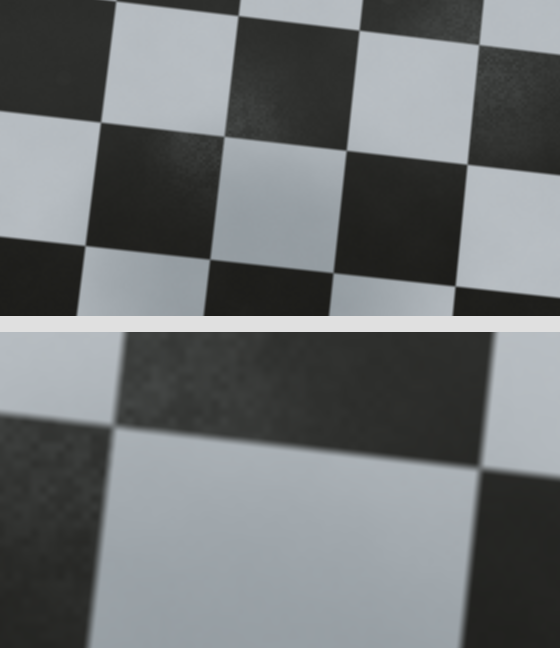
Top: the whole. Bottom: its middle third, enlarged.
Write a Shadertoy shader that draws this pattern.

```glsl
// A tilted checkerboard of dark and pale glossy squares in mild perspective.
// The canvas is mapped back onto the board plane, squares come from parity with
// soft edges, then uneven lighting, grainy glare and faint smudges are added.

#define BOARD_ORIGIN vec2(0.7106, 0.5671)
#define BOARD_AXES mat2(0.3887, -0.0447, 0.0449, 0.3854)
#define PERSPECTIVE vec2(0.0055, 0.009)
#define EDGE_SOFTNESS 0.017
#define PALE_LIT vec3(0.715, 0.738, 0.757)
#define PALE_SHADED vec3(0.585, 0.615, 0.635)
#define DARK_LIT vec3(0.178, 0.182, 0.174)
#define DARK_SHADED vec3(0.118, 0.118, 0.108)
#define GLARE_TINT vec3(0.105, 0.112, 0.115)
#define SMUDGE_RADIUS 0.075

float hash(vec2 p) {
    return fract(sin(dot(p, vec2(127.1, 311.7))) * 43758.5453);
}

float noise(vec2 p) {
    vec2 i = floor(p), f = fract(p);
    f = f * f * (3.0 - 2.0 * f);
    return mix(mix(hash(i), hash(i + vec2(1, 0)), f.x),
               mix(hash(i + vec2(0, 1)), hash(i + vec2(1, 1)), f.x), f.y);
}

float fbm(vec2 p) {
    float sum = 0.0, gain = 0.5;
    for (int k = 0; k < 4; k++) {
        sum += gain * noise(p);
        p = p * 2.03 + 17.3;
        gain *= 0.5;
    }
    return sum;
}

// Inverse of the perspective map: canvas point to square coordinates.
vec2 toBoard(vec2 p) {
    vec2 q = p - BOARD_ORIGIN;
    return inverse(BOARD_AXES - outerProduct(q, PERSPECTIVE)) * q;
}

// Square wave of period two, +1 on even squares and -1 on odd ones.
vec2 softWave(vec2 b, float soft) {
    vec2 triangle = 0.5 - abs(mod(b, 2.0) - 0.5);
    triangle = mix(triangle, b - 2.0 * floor(b * 0.5) - 2.0, step(1.5, mod(b, 2.0)));
    return 2.0 * smoothstep(-soft, soft, triangle) - 1.0;
}

// Two broad reflections stepping up to the right.
float glare(vec2 p) {
    float sum = 0.0;
    for (int k = 0; k < 2; k++) {
        float n = float(k);
        vec2 d = p - vec2(0.71 + 0.82 * n, 0.57 + 0.23 * n);
        sum += exp(-dot(d, d) / (0.032 + 0.025 * n));
    }
    return sum;
}

// One faint round mark at a random place in each square.
float smudge(vec2 b) {
    vec2 cell = floor(b);
    vec2 centre = 0.2 + 0.6 * vec2(hash(cell + 3.0), hash(cell + 9.0));
    float d = length(fract(b) - centre);
    return smoothstep(SMUDGE_RADIUS, SMUDGE_RADIUS * 0.6, d) * hash(cell + 5.0);
}

void mainImage(out vec4 fragColor, in vec2 fragCoord) {
    vec2 p = fragCoord / iResolution.y;
    vec2 board = toBoard(p);
    float soft = max(EDGE_SOFTNESS, 3.0 / iResolution.y);
    vec2 wave = softWave(board, soft);
    float dark = 0.5 + 0.5 * wave.x * wave.y;

    float mottle = fbm(p * 9.0) - 0.47;
    float grain = noise(p * 110.0) - 0.5;

    // Pale squares, dimmer towards the lower middle.
    float shade = 1.0 - smoothstep(0.35, 1.25, length((p - vec2(0.80, 0.12)) / vec2(0.62, 0.50)));
    vec3 pale = mix(PALE_LIT, PALE_SHADED, shade);
    pale += 0.022 * mottle + 0.005 * grain;

    // Dark squares, lighter at the top, with grainy reflections.
    vec3 ink = mix(DARK_SHADED, DARK_LIT, smoothstep(0.05, 0.85, p.y));
    float sheen = glare(p) * (0.8 + 1.1 * mottle + 0.45 * grain);
    ink += GLARE_TINT * sheen + 0.02 * mottle + 0.006 * grain;
    ink += 0.018 * smudge(board);

    fragColor = vec4(mix(pale, ink, dark), 1.0);
}
```
